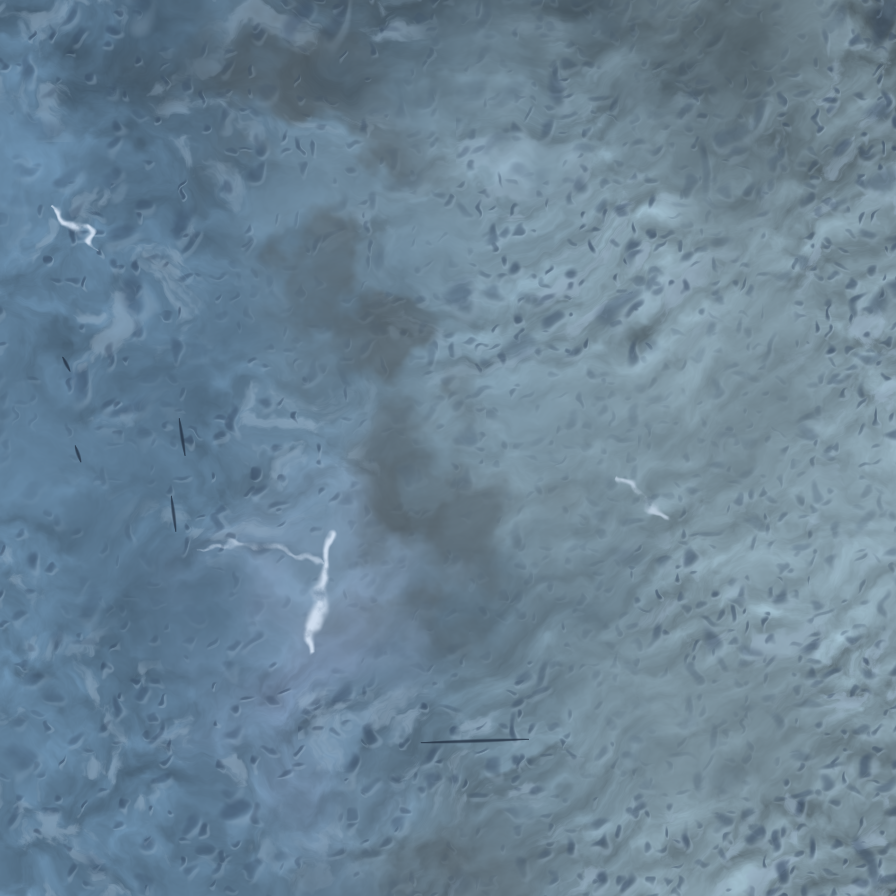
Give the GLSL for this texture, as a WebGL 1 fragment shader.

```glsl
precision highp float;
uniform vec2 u_resolution;

const vec3 BLUE = vec3(0.375, 0.500, 0.605);
const vec3 GREY = vec3(0.470, 0.555, 0.600);
const vec3 STAIN = vec3(0.32, 0.36, 0.385);
const vec3 PIT = vec3(0.20, 0.27, 0.37);
const vec3 PALE = vec3(0.61, 0.70, 0.78);
const vec3 LILAC = vec3(0.52, 0.60, 0.73);
const vec3 BRIGHT = vec3(0.80, 0.86, 0.93);
const vec3 SCRATCH = vec3(0.13, 0.18, 0.25);
const float GRAIN_ANGLE = 0.62;
const float CLOUD_CONTRAST = 0.45;
const float RELIEF = 0.62;
const float PIT_STRENGTH = 0.68;
const float RIM_STRENGTH = 0.50;
const int SCRATCHES = 4;

float hash(vec2 p) {
  return fract(sin(dot(p, vec2(127.1, 311.7))) * 43758.5453);
}

mat2 rotation(float a) {
  return mat2(cos(a), -sin(a), sin(a), cos(a));
}

float noise(vec2 p) {
  vec2 i = floor(p), f = fract(p);
  f = f * f * (3.0 - 2.0 * f);
  return mix(mix(hash(i), hash(i + vec2(1, 0)), f.x),
             mix(hash(i + vec2(0, 1)), hash(i + vec2(1, 1)), f.x), f.y);
}

float fbm(vec2 p) {
  float sum = 0.0, amp = 0.5;
  for (int i = 0; i < 5; i++) {
    sum += amp * noise(p);
    p = rotation(0.6) * p * 2.03 + 11.7;
    amp *= 0.5;
  }
  return sum;
}

// Scattered slanted pits: x = dark core, y = pale rim on the lower side
vec2 pits(vec2 p, float cells, float share) {
  p *= cells;
  p += 0.5 * (vec2(noise(p * 1.9), noise(p * 1.9 + 51.0)) - 0.5);
  vec2 result = vec2(0.0);
  for (int y = -1; y <= 1; y++) {
    for (int x = -1; x <= 1; x++) {
      vec2 cell = floor(p) + vec2(float(x), float(y));
      vec2 r = vec2(hash(cell + cells), hash(cell + cells + 37.3));
      float turn = hash(cell + 9.1), size = hash(cell + 23.7);
      vec2 q = p - cell - 0.15 - 0.7 * r;
      mat2 spin = rotation(GRAIN_ANGLE + 2.2 * (turn - 0.5));
      vec2 radii = vec2(mix(0.22, 0.50, size), mix(0.13, 0.26, r.x));
      float d = length(spin * q / radii);
      float below = length(spin * (q + vec2(-0.08, 0.16)) / radii);
      float weight = step(1.0 - share, hash(cell + 71.0)) * mix(0.5, 1.0, turn);
      vec2 mark = vec2(smoothstep(1.2, 0.3, d),
                       smoothstep(1.3, 0.6, below) * smoothstep(0.7, 1.2, d));
      result = max(result, weight * mark);
    }
  }
  return result;
}

// Soft line from a to b, tapered at both ends
float stroke(vec2 p, vec2 a, vec2 b, float width) {
  float t = clamp(dot(p - a, b - a) / dot(b - a, b - a), 0.0, 1.0);
  float w = width * (0.35 + 2.6 * t * (1.0 - t));
  return smoothstep(w, 0.1 * w, length(p - mix(a, b, t)));
}

void main() {
  vec2 uv = gl_FragCoord.xy / u_resolution;
  vec2 p = gl_FragCoord.xy / min(u_resolution.x, u_resolution.y);
  vec2 wobble = vec2(fbm(p * 11.0), fbm(p * 11.0 + 40.0)) - 0.48;
  float cloud = fbm(p * 6.0 + 3.0 + wobble) - 0.48;
  float rough = smoothstep(0.32, 0.58, fbm(p * 6.0 + 20.0));
  float right = smoothstep(0.2, 0.75, uv.x), upper = smoothstep(0.5, 0.9, uv.y);

  // Blue to grey ground with clouds and a dim top edge
  vec3 color = mix(BLUE, GREY, smoothstep(0.1, 0.85, uv.x + 0.3 * cloud));
  color *= 1.0 + CLOUD_CONTRAST * cloud;
  color *= 1.0 - 0.2 * smoothstep(0.85, 1.05, uv.y + 0.5 * wobble.x);

  // Lilac bloom, then the ragged brown-grey stain down the middle
  vec2 w = uv + 0.25 * wobble, bloom = (w - vec2(0.35, 0.28)) / vec2(0.09, 0.16);
  color = mix(color, LILAC, 0.6 * exp(-dot(bloom, bloom)));
  float axis = mix(0.46, 0.35, smoothstep(0.45, 0.85, w.y));
  float band = exp(-pow((w.x - axis) / 0.12, 2.0)) * smoothstep(0.22, 0.36, w.y);
  float heart = 1.0 - smoothstep(0.05, 0.13, length(w - vec2(0.45, 0.44)));
  float foot = exp(-pow((w.x - 0.5) / 0.11, 2.0)) * smoothstep(0.14, 0.0, w.y);
  float patches = smoothstep(0.42, 0.60, fbm(p * 11.0 + 6.0));
  float stain = max(band * (0.25 + 0.55 * patches), max(0.85 * heart, 0.75 * foot));
  color = mix(color, STAIN, 0.88 * stain * (0.75 + 0.25 * patches));

  // Crumpled relief, slanted on the right
  vec2 g = rotation(GRAIN_ANGLE) * p * mix(vec2(26.0), vec2(21.0, 40.0), right);
  g += 3.0 * wobble;
  float relief = fbm(g) - fbm(g + vec2(0.2, 0.45));
  float calm = (1.0 - 0.5 * stain) * mix(0.75, 1.0, right);
  color *= 1.0 + calm * RELIEF * (0.4 + 0.6 * rough) * relief;

  // Pits at three sizes, densest to the right, and small pale flakes
  vec2 pit = pits(p, 17.0, 0.10 + 0.30 * upper) * 0.65;
  pit = max(pit, pits(p + 3.7, 31.0, 0.28 + 0.22 * right) * (0.65 + 0.25 * right));
  pit = max(pit, pits(p + 8.1, 54.0, 0.22 + 0.28 * right) * 0.8);
  pit *= (0.3 + 0.7 * rough) * (1.0 - 0.5 * stain);
  float flakes = smoothstep(0.56, 0.74, fbm(g * 1.2 + 70.0)) * rough;
  color = mix(color, PALE, max(RIM_STRENGTH * pit.y, 0.6 * flakes * calm));
  color = mix(color, PIT, PIT_STRENGTH * pit.x);

  // Ragged bright cracks, broken up by noise
  vec2 ragged = uv + 0.06 * wobble + 0.014 * (noise(p * 70.0) - 0.5);
  float crack = stroke(ragged, vec2(0.34, 0.27), vec2(0.355, 0.40), 0.014);
  crack = max(crack, 0.6 * stroke(ragged, vec2(0.23, 0.375), vec2(0.35, 0.38), 0.005));
  crack = max(crack, stroke(ragged, vec2(0.06, 0.77), vec2(0.11, 0.71), 0.006));
  crack = max(crack, 0.7 * stroke(ragged, vec2(0.69, 0.48), vec2(0.75, 0.43), 0.010));
  color = mix(color, BRIGHT, crack * smoothstep(0.2, 0.6, fbm(p * 45.0)));

  // Thin dark scratches
  float scratch = stroke(uv, vec2(0.47, 0.171), vec2(0.59, 0.175), 0.003);
  for (int i = 0; i < SCRATCHES; i++) {
    vec2 r = vec2(hash(vec2(float(i), 4.0)), hash(vec2(float(i), 8.0)));
    vec2 start = r * vec2(0.25, 0.6) + vec2(0.0, 0.1);
    scratch = max(scratch, stroke(uv, start, start + vec2(-0.01, 0.05) * r.yx, 0.003));
  }
  gl_FragColor = vec4(mix(color, SCRATCH, 0.75 * scratch), 1.0);
}
```
